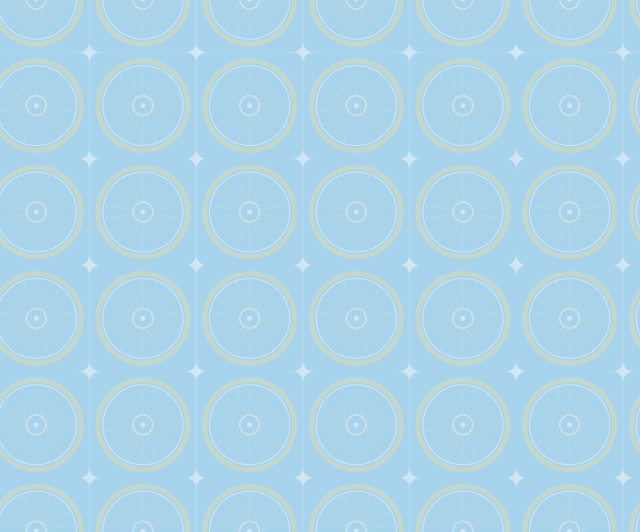
Reproduce this pattern procedurally as a Shadertoy shader.

```glsl
// Pale spoked wheels on sky blue, with four-pointed stars and faint lines between them.
#define GRID vec2(6.0, 5.0)        // repeats across and down
#define CENTRE vec2(0.340, 0.008)  // wheel centre within a cell
#define TYRE vec2(0.421, 0.046)    // radius, width
#define RIM vec2(0.376, 0.010)
#define HUB vec2(0.092, 0.015)
#define AXLE_RADIUS 0.023
#define SPOKES 18.0
#define SPOKE_WIDTH 0.0065
#define STAR_RADIUS 0.098
#define SKY vec3(0.655, 0.827, 0.929)
#define SAGE vec3(0.770, 0.843, 0.800)
#define FROST vec3(0.825, 0.898, 0.950)

const float TAU = 6.2831853;

// Pixel coverage of the region where d < 0.
float cover(float d, float px) {
    return clamp(0.5 - d / px, 0.0, 1.0);
}

// Coverage of a stroke; stays correct below one pixel.
float stroke(float d, float width, float px) {
    return cover(d - 0.5 * width, px) - cover(d + 0.5 * width, px);
}

// Signed offset to the nearest repeat.
vec2 wrapCell(vec2 p) {
    return fract(p + 0.5) - 0.5;
}

// Star bounded by four inward quarter arcs.
float starDistance(vec2 p, float radius) {
    p = abs(p);
    float arcs = radius - length(p - radius);
    return max(arcs, max(p.x, p.y) - radius);
}

// Distance to the nearest spoke's centre line.
float spokeDistance(float angle, float r) {
    float sector = TAU / SPOKES;
    float offset = mod(angle + 0.5 * sector, sector) - 0.5 * sector;
    return r * sin(offset);
}

vec3 drawWheel(vec3 col, vec2 p, float px) {
    float r = length(p);
    float angle = atan(p.x, p.y + 1e-6);

    // Spokes run from hub to rim
    float span = cover(HUB.x - r, px) * cover(r - RIM.x, px);
    float spokes = stroke(spokeDistance(angle, r), SPOKE_WIDTH, px) * span;
    col = mix(col, SAGE, spokes);

    // Tyre and rim
    col = mix(col, SAGE, stroke(r - TYRE.x, TYRE.y, px));
    col = mix(col, FROST, stroke(r - RIM.x, RIM.y, px));

    // Hub, tinted where the spokes join, and axle
    vec3 hubColour = mix(FROST, SAGE, 0.3 + 0.3 * cos(angle * SPOKES));
    col = mix(col, hubColour, stroke(r - HUB.x, HUB.y, px));
    return mix(col, FROST, cover(r - AXLE_RADIUS, px));
}

// Hairlines through the stars, fading out in one column and most rows.
float hairlines(vec2 p, vec2 cell, float px) {
    float columnFade = smoothstep(-1.0, -0.4, cos(TAU * (cell.x - 1.0) / GRID.x));
    float rowFade = 0.5 * step(GRID.y - 1.5, cell.y);
    float vertical = stroke(p.x, 0.006, px) * columnFade;
    float horizontal = stroke(p.y, 0.006, px) * rowFade;
    return 0.7 * max(vertical, horizontal);
}

void mainImage(out vec4 fragColor, in vec2 fragCoord) {
    vec2 grid = fragCoord / iResolution.xy * GRID;
    float px = GRID.y / iResolution.y;

    vec2 wheel = wrapCell(grid - CENTRE);
    vec2 star = wrapCell(grid - CENTRE - 0.5);

    vec3 col = mix(SKY, FROST, hairlines(star, floor(grid), px));
    col = drawWheel(col, wheel, px);
    col = mix(col, FROST, cover(starDistance(star, STAR_RADIUS), px));
    fragColor = vec4(col, 1.0);
}
```
